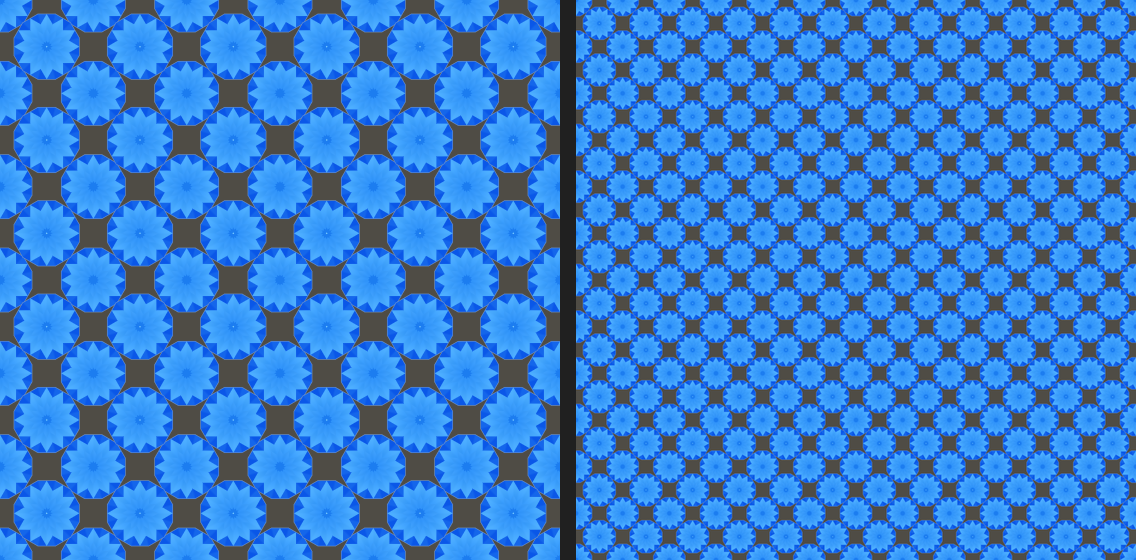
Left, the tile; right, the same tile 2 across and 2 down.
Give the GLSL for this pattern, as a WebGL 2 fragment shader.

```glsl
#version 300 es
precision highp float;
// Blue twelve-petalled rosettes in regular dodecagons on a dark grey ground.
// Two staggered families share a square cell; each rosette is folded into
// half a petal, where nested stars are straight-edge distances.

uniform vec2 u_resolution;
out vec4 fragColor;

// Lengths are in cells, star radii in units of the rosette's apothem.
const float REPEATS = 6.0;
const float CENTRE_APOTHEM = 0.3505;
const float CORNER_APOTHEM = 0.3435;
const float OUTLINE_WIDTH = 0.0065;
const vec2 PETAL_STAR = vec2(1.0, 0.71);    // tip and valley radii
const vec2 INNER_STAR = vec2(0.56, 0.39);
const vec2 CORE_STAR = vec2(0.17, 0.125);
const float DOT_RADIUS = 0.022;
const float SECTOR = 0.5235988;             // one twelfth of a turn

const vec3 GROUND = vec3(0.31, 0.30, 0.27);
const vec3 OUTLINE = vec3(0.42, 0.57, 0.80);
const vec3 RIM_DARK = vec3(0.04, 0.34, 0.91);
const vec3 RIM_LIGHT = vec3(0.08, 0.40, 0.92);
const vec3 PETAL_BASE = vec3(0.21, 0.60, 0.98);
const vec3 PETAL_TIP = vec3(0.30, 0.68, 1.00);
const vec3 INNER_BASE = vec3(0.19, 0.58, 0.98);
const vec3 INNER_TIP = vec3(0.24, 0.62, 0.98);
const vec3 CORE = vec3(0.11, 0.49, 0.94);
const vec3 DOT = vec3(0.45, 0.78, 1.00);

// Coverage of the inside of a distance field
float cover(float dist, float pixel) {
    return clamp(0.5 - dist / pixel, 0.0, 1.0);
}

// Signed distance to a star edge within the folded half sector
float starDistance(vec2 folded, vec2 radii) {
    vec2 tip = vec2(radii.x, 0.0);
    vec2 valley = radii.y * vec2(cos(0.5 * SECTOR), sin(0.5 * SECTOR));
    vec2 edge = valley - tip;
    return dot(folded - tip, normalize(vec2(edge.y, -edge.x)));
}

// Lays one rosette over the colour below it
vec3 drawRosette(vec3 below, vec2 offset, float apothem, float dotAmount, float pixel) {
    vec2 p = offset / apothem;
    float px = pixel / apothem;
    float radius = length(p);

    // Fold the turn into half a petal, keeping which half it was
    float angle = atan(p.y, p.x + (radius < 1e-5 ? 1e-5 : 0.0));
    float signedAngle = mod(angle + 0.5 * SECTOR, SECTOR) - 0.5 * SECTOR;
    float foldedAngle = abs(signedAngle);
    vec2 folded = radius * vec2(cos(foldedAngle), sin(foldedAngle));
    float foldDistance = radius * min(foldedAngle, 0.5 * SECTOR - foldedAngle);
    float facet = sign(signedAngle) * clamp(foldDistance / px, 0.0, 1.0);

    // Rim triangles, then the stars from large to small
    vec3 colour = mix(RIM_DARK, RIM_LIGHT, 0.5 + 0.5 * facet);
    vec3 petal = mix(PETAL_BASE, PETAL_TIP, smoothstep(0.35, 0.90, radius));
    petal += 0.010 * facet;
    colour = mix(colour, petal, cover(starDistance(folded, PETAL_STAR), px));
    vec3 inner = mix(INNER_BASE, INNER_TIP, smoothstep(0.15, 0.55, radius));
    inner -= 0.008 * facet;
    colour = mix(colour, inner, cover(starDistance(folded, INNER_STAR), px));
    colour = mix(colour, CORE, cover(starDistance(folded, CORE_STAR), px));
    colour = mix(colour, DOT, dotAmount * cover(radius - DOT_RADIUS, px));

    // Dodecagon boundary with its thin outline
    float boundary = offset.x * 0.0 + apothem * (folded.x - 1.0);
    float halfLine = 0.5 * OUTLINE_WIDTH;
    colour = mix(OUTLINE, colour, cover(boundary + halfLine, pixel));
    return mix(below, colour, cover(boundary - halfLine, pixel));
}

void main() {
    vec2 position = gl_FragCoord.xy / u_resolution * REPEATS;
    float pixel = REPEATS / min(u_resolution.x, u_resolution.y);

    // Offsets from the nearest cell corner and from the cell centre
    vec2 fromCorner = fract(position + 0.5) - 0.5;
    vec2 fromCentre = fract(position) - 0.5;

    vec3 colour = drawRosette(GROUND, fromCorner, CORNER_APOTHEM, 0.0, pixel);
    colour = drawRosette(colour, fromCentre, CENTRE_APOTHEM, 1.0, pixel);
    fragColor = vec4(colour, 1.0);
}
```
